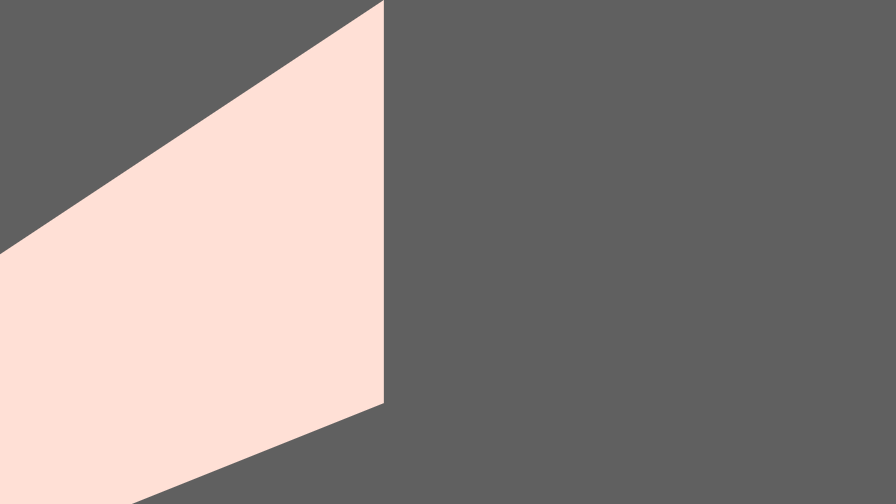
Reproduce this background procedurally as a Shadertoy shader.

```glsl
// A flat pale peach panel with slanted top and bottom edges on a plain grey ground.

#define GREY vec3(0.378, 0.378, 0.378)
#define PEACH vec3(1.0, 0.88, 0.84)
#define TOP_LEFT vec2(0.0, 0.4954)
#define TOP_RIGHT vec2(0.7616, 1.0)
#define BOTTOM_RIGHT vec2(0.7616, 0.2002)
#define BOTTOM_LEFT vec2(0.2616, 0.0)

// Signed distance to the line from a to b, positive on its left side
float lineDistance(vec2 p, vec2 a, vec2 b) {
    vec2 direction = normalize(b - a);
    return dot(p - a, vec2(-direction.y, direction.x));
}

void mainImage(out vec4 fragColor, in vec2 fragCoord) {
    // Canvas units: the height is 1
    vec2 p = fragCoord / iResolution.y;
    float pixel = 1.0 / iResolution.y;

    // The panel is the overlap of three half planes, open to the left
    float panel = lineDistance(p, TOP_LEFT, TOP_RIGHT);
    panel = max(panel, lineDistance(p, TOP_RIGHT, BOTTOM_RIGHT));
    panel = max(panel, lineDistance(p, BOTTOM_RIGHT, BOTTOM_LEFT));

    // Edge smoothed over one pixel
    float coverage = clamp(0.5 - panel / pixel, 0.0, 1.0);
    fragColor = vec4(mix(GREY, PEACH, coverage), 1.0);
}
```
